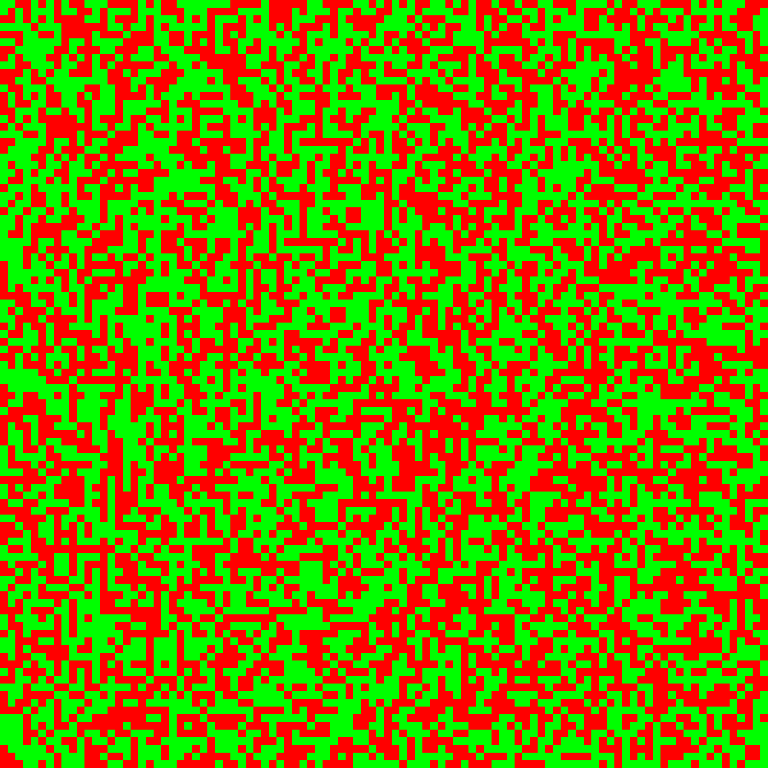
Write a three.js fragment shader that draws this texture.

```glsl
// Two-colour random mosaic: a square grid whose cells are each red or green
// by the toss of a sine hash. Neighbouring cells are blended over a very
// narrow ramp, so that the borders stay crisp but are not aliased.

#define CELLS 100.0
#define GREEN_SHARE 0.5
#define EDGE_WIDTH 0.05
#define SEED vec2(17.0, 43.0)
#define RED vec3(1.0, 0.0, 0.0)
#define GREEN vec3(0.0, 1.0, 0.0)

varying vec2 vUv;

float hash(vec2 p) {
  return fract(sin(dot(p, vec2(12.9898, 78.233))) * 43758.5453);
}

// 1 for a green cell, 0 for a red one
float cellIsGreen(vec2 cell) {
  return step(hash(cell + SEED), GREEN_SHARE);
}

// Cell values joined by a steep ramp centred on each border
float mosaic(vec2 gridPos) {
  vec2 shifted = gridPos - 0.5;
  vec2 cell = floor(shifted);
  vec2 ramp = clamp((fract(shifted) - 0.5) / EDGE_WIDTH + 0.5, 0.0, 1.0);
  float lower = mix(cellIsGreen(cell), cellIsGreen(cell + vec2(1.0, 0.0)), ramp.x);
  float upper = mix(cellIsGreen(cell + vec2(0.0, 1.0)), cellIsGreen(cell + 1.0), ramp.x);
  return mix(lower, upper, ramp.y);
}

void main() {
  gl_FragColor = vec4(mix(RED, GREEN, mosaic(vUv * CELLS)), 1.0);
}
```
